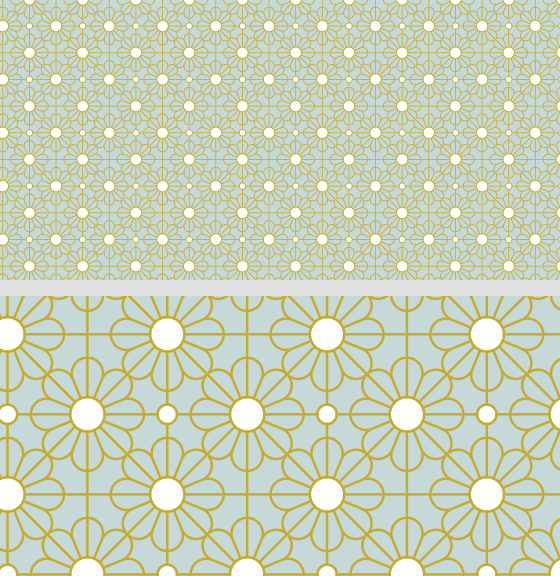
Top: the whole. Bottom: its middle third, enlarged.
This pattern is drawn by a Shadertoy shader. Its source:

```glsl
// Lattice of eight-petalled gold outline flowers with white centres on pale blue.

const float PI = 3.14159265;
const float PETALS = 8.0;

const vec3 PALE_BLUE = vec3(0.775, 0.85, 0.848);
const vec3 GOLD = vec3(0.765, 0.675, 0.19);
const vec3 WHITE = vec3(0.995, 0.995, 0.985);

// Canvas layout, in canvas heights
const vec2 PERIOD = vec2(0.1902, 0.1906);
const vec2 ORIGIN = vec2(0.105, 0.8117);

// Motif sizes, in repeats
const float FLOWER_REACH = 0.3536;
const float CENTRE_RADIUS = 0.100;
const float DOT_RADIUS = 0.053;
const float LINE_WIDTH = 0.0155;

// Offset to the nearest point of the unit grid
vec2 repeatUnit(vec2 p) {
    return p - round(p);
}

// Offset to the nearest flower: cell corners and cell middles
vec2 nearestFlower(vec2 p) {
    vec2 corner = repeatUnit(p);
    vec2 middle = repeatUnit(p - 0.5);
    return dot(corner, corner) < dot(middle, middle) ? corner : middle;
}

// Mirror the plane into one half petal lying along +x
vec2 foldPetal(vec2 p, float count) {
    float sector = 2.0 * PI / count;
    float angle = atan(p.y, p.x);
    angle = abs(angle - sector * round(angle / sector));
    return length(p) * vec2(cos(angle), sin(angle));
}

// Distance to a petal outline: straight side, then a round tip tangent to it
float petalOutline(vec2 p, float count, float reach) {
    float halfAngle = PI / count;
    vec2 side = vec2(cos(halfAngle), sin(halfAngle));
    float tipCentre = reach / (1.0 + side.y);
    if (dot(p, side) < tipCentre * side.x) {
        return abs(p.x * side.y - p.y * side.x);
    }
    return abs(length(p - vec2(tipCentre, 0.0)) - tipCentre * side.y);
}

// Box-filtered coverage of a line at distance d
float lineCoverage(float d, float width, float pixel) {
    float h = 0.5 * width;
    float covered = min(d + 0.5 * pixel, h) - max(d - 0.5 * pixel, -h);
    return clamp(covered / pixel, 0.0, 1.0);
}

float fillCoverage(float d, float pixel) {
    return clamp(0.5 - d / pixel, 0.0, 1.0);
}

// White disc with a gold rim
vec3 paintDisc(vec3 base, float d, float width, float pixel) {
    vec3 color = mix(base, WHITE, fillCoverage(d, pixel));
    return mix(color, GOLD, lineCoverage(abs(d - 0.5 * width), width, pixel));
}

void mainImage(out vec4 fragColor, in vec2 fragCoord) {
    vec2 cell = (fragCoord / iResolution.y - ORIGIN) / PERIOD;
    float pixel = 1.0 / (iResolution.y * PERIOD.y);

    vec2 flower = nearestFlower(cell);
    vec2 petal = foldPetal(flower, PETALS);
    float dotDistance = length(repeatUnit(cell - vec2(0.0, 0.5))) - DOT_RADIUS;
    float centreDistance = length(flower) - CENTRE_RADIUS;

    // Petal outlines, and spokes that join into the square grid
    float outline = lineCoverage(petalOutline(petal, PETALS, FLOWER_REACH), LINE_WIDTH, pixel);
    float spoke = lineCoverage(petal.y, LINE_WIDTH, pixel);
    vec3 color = mix(PALE_BLUE, GOLD, max(outline, spoke));

    // Flower centres and the small dots between them
    color = paintDisc(color, centreDistance, LINE_WIDTH, pixel);
    color = paintDisc(color, dotDistance, LINE_WIDTH, pixel);

    fragColor = vec4(color, 1.0);
}
```
